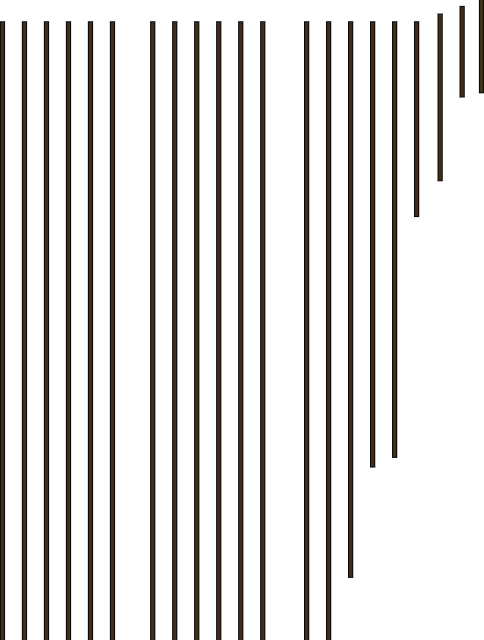
Write a Shadertoy shader that draws this pattern.

```glsl
// Draws thin outlined brown bars in three groups on white, the last group rising in steps to the right.

// Horizontal places are fractions of the width, vertical ones of the height.
const int   BAR_COUNT    = 21;
const int   GROUP_SIZE   = 6;
const int   FIRST_SHORT  = 14;     // first bar that ends above the lower edge
const int   LAST_LEVEL   = 17;     // last bar that shares the common top
const float FIRST_X      = 0.0051;
const float LAST_X       = 0.9949;
const float PITCH        = 0.04546;
const float GAP_ONE      = 0.0377; // extra space before the second group
const float GAP_TWO      = 0.0452; // extra space before the third group
const float STEP_SHIFT   = 0.0031; // sideways nudge of the stepped bars
const float TOP_Y        = 0.9668;
const float TOP_RISE     = 0.0120;
const float BELOW_CANVAS = -0.05;

// Thicknesses are fractions of the height.
const float HALF_WIDTH   = 0.0041;
const float OUTLINE      = 0.0016;

const vec3  PAPER        = vec3(1.0);
const vec3  OUTLINE_INK  = vec3(0.04, 0.025, 0.01);
const vec3  WOOD         = vec3(0.26, 0.18, 0.10);
const float TINT_AMOUNT  = 0.035;

// Lower ends of the short bars, left to right
const float SHORT_ENDS[7] = float[7](0.097, 0.2695, 0.2845, 0.6608, 0.7168, 0.8477, 0.8542);

float hash(float n) {
    return fract(sin(n * 12.9898) * 43758.5453);
}

float boxDistance(vec2 p, vec2 halfSize) {
    vec2 q = abs(p) - halfSize;
    return length(max(q, 0.0)) + min(max(q.x, q.y), 0.0);
}

float barX(int i) {
    float x = FIRST_X + PITCH * float(i);
    if (i >= GROUP_SIZE) x += GAP_ONE;
    if (i >= 2 * GROUP_SIZE) x += GAP_TWO;
    if (i > LAST_LEVEL) x += STEP_SHIFT;
    return min(x, LAST_X);
}

float barBottom(int i) {
    return i < FIRST_SHORT ? BELOW_CANVAS : SHORT_ENDS[i - FIRST_SHORT];
}

float barTop(int i) {
    return TOP_Y + TOP_RISE * float(max(i - LAST_LEVEL, 0));
}

// Antialiased coverage of a distance field
float coverage(float d, float pixel) {
    return clamp(0.5 - d / pixel, 0.0, 1.0);
}

void mainImage(out vec4 fragColor, in vec2 fragCoord) {
    float pixel = 1.0 / iResolution.y;
    float aspect = iResolution.x / iResolution.y;
    vec2 p = fragCoord * pixel;
    vec3 color = PAPER;

    for (int i = 0; i < BAR_COUNT; i++) {
        float bottom = barBottom(i);
        float top = barTop(i);
        vec2 center = vec2(barX(i) * aspect, 0.5 * (bottom + top));
        float d = boxDistance(p - center, vec2(HALF_WIDTH, 0.5 * (top - bottom)));

        // Each bar leans slightly towards red or green
        float tint = (hash(float(i) + 1.0) - 0.5) * TINT_AMOUNT;
        vec3 wood = WOOD + vec3(tint, -tint, 0.0);

        vec3 bar = mix(OUTLINE_INK, wood, coverage(d + OUTLINE, pixel));
        color = mix(color, bar, coverage(d, pixel));
    }

    fragColor = vec4(color, 1.0);
}
```
